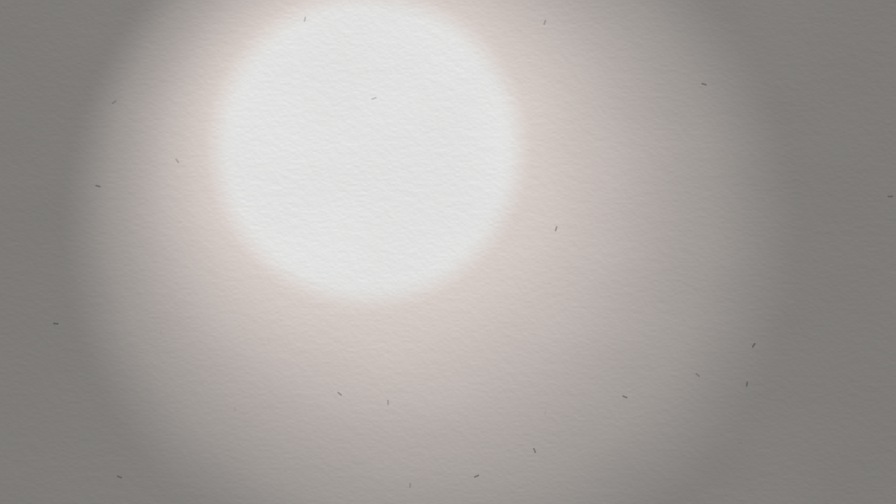
This background is drawn by a Shadertoy shader. Its source:

```glsl
// A spotlight on rough grey paper: a pale disc inside a wide, off-centre halo.
// The halo blends between two eccentric circles; slope-lit noise gives the
// paper its grain, and hashed cells scatter small dark fibres over it.

float hash(vec2 p) {
    vec3 q = fract(p.xyx * vec3(0.1031, 0.1030, 0.0973));
    q += dot(q, q.yzx + 33.33);
    return fract((q.x + q.y) * q.z);
}

float noise(vec2 p) {
    vec2 cell = floor(p), f = fract(p);
    f = f * f * (3.0 - 2.0 * f);
    return mix(mix(hash(cell), hash(cell + vec2(1, 0)), f.x),
               mix(hash(cell + vec2(0, 1)), hash(cell + vec2(1, 1)), f.x), f.y);
}

// Paper relief: coarse pulp plus finer, sideways-stretched fibres
float relief(vec2 p) {
    return 0.5 * noise(p * vec2(65.0, 90.0))
         + 0.6 * noise(p * vec2(120.0, 190.0) + 17.0)
         + 0.4 * noise(p * vec2(220.0, 300.0) + 41.0);
}

// Short dark strokes, one candidate per cell, kept well inside it
float fibres(vec2 p) {
    vec2 cell = floor(p * 7.0);
    vec2 seed = vec2(hash(cell + 3.7), hash(cell + 19.1));
    vec2 q = fract(p * 7.0) - mix(vec2(0.15), vec2(0.85), seed);
    float angle = 6.2832 * hash(cell + 52.3);
    vec2 dir = vec2(cos(angle), sin(angle));
    float along = clamp(dot(q, dir), -0.025, 0.025);
    float stroke = 1.0 - smoothstep(0.003, 0.022, length(q - dir * along));
    return stroke * smoothstep(0.55, 1.0, hash(cell + 8.4));
}

void mainImage(out vec4 fragColor, in vec2 fragCoord) {
    vec2 p = fragCoord / iResolution.y;
    p.x += 0.5 * (16.0 / 9.0 - iResolution.x / iResolution.y);

    // Halo position: 0 at the disc's rim, 1 at the outer circle
    float discDist = length(p - vec2(0.729, 0.705)) - 0.308;
    float inner = max(discDist, 0.0);
    float outer = max(0.745 - length(p - vec2(0.856, 0.537)), 0.0);
    float t = inner / (inner + outer);

    // Warm falloff into grey shade, then the pale disc on top
    vec3 color = mix(vec3(0.855, 0.815, 0.795), vec3(0.715, 0.685, 0.67), smoothstep(-0.1, 0.5, t));
    color = mix(color, vec3(0.605, 0.585, 0.57), smoothstep(0.3, 0.8, t));
    color = mix(color, vec3(0.51, 0.5, 0.49), smoothstep(0.65, 1.0, t));
    color = mix(vec3(0.882, 0.886, 0.88), color, smoothstep(-0.04, 0.022, discDist));

    // Slight darkening toward the sides
    color *= 1.0 - 0.035 * smoothstep(0.6, 1.0, abs(p.x / 0.8889 - 1.0));

    // Grain lit from above, broad mottling and fibres
    float slope = relief(p) - relief(p + vec2(0.001, 0.003));
    float mottle = noise(p * vec2(9.0, 14.0)) - 0.5;
    color *= 1.0 + 0.045 * slope + 0.012 * mottle;
    color *= 1.0 - 0.25 * fibres(p);

    fragColor = vec4(color, 1.0);
}
```
